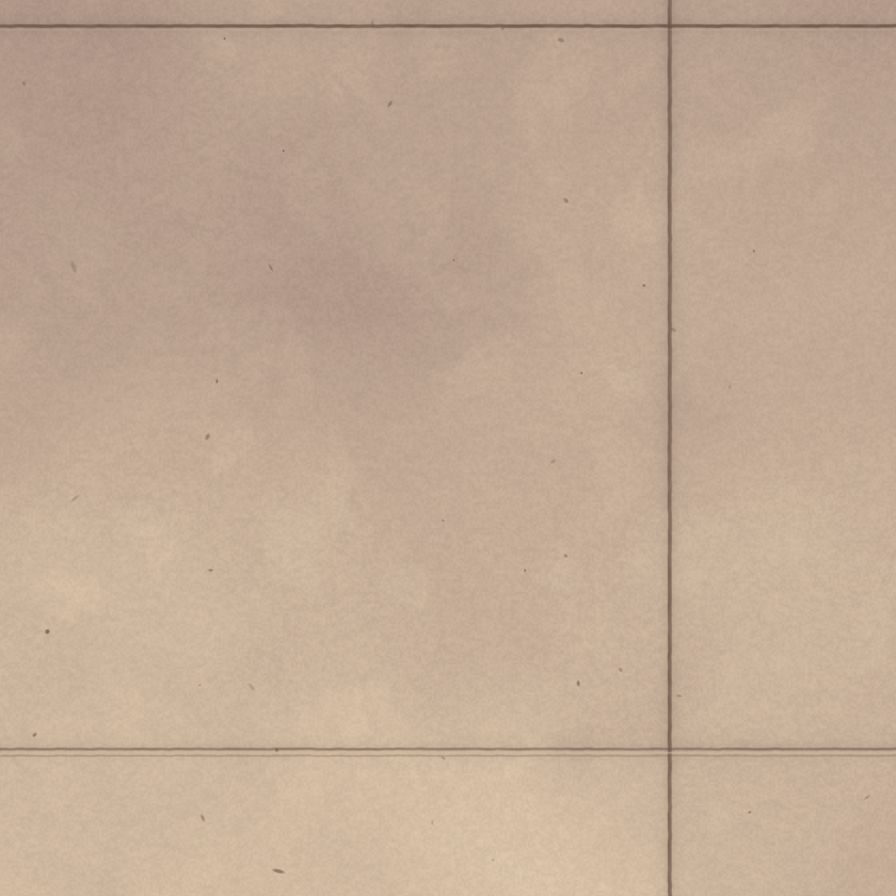
A Shadertoy shader for this texture:

```glsl
// Large sandy stone slabs divided by thin, recessed joints.
// A vertical warm gradient is mottled with layered value noise, then
// grain, scattered dark pits and the worn joint lines are added.

#define SLAB_PITCH    vec2(0.807, 0.807)
#define SLAB_ORIGIN   vec2(0.7475, 0.164)
#define JOINT_WIDTH   0.0042
#define JOINT_COLOR   vec3(0.43, 0.33, 0.28)
#define SHADE_COLOR   vec3(0.665, 0.565, 0.515)
#define LIGHT_COLOR   vec3(0.825, 0.735, 0.635)
#define MOTTLE        0.75
#define GRAIN         0.050
#define PIT_CELLS     15.0
#define PIT_CHANCE    0.13

float hash(vec2 p) {
    vec3 q = fract(vec3(p.xyx) * 0.1031);
    q += dot(q, q.yzx + 33.33);
    return fract((q.x + q.y) * q.z);
}

float noise(vec2 p) {
    vec2 i = floor(p), f = fract(p);
    f = f * f * (3.0 - 2.0 * f);
    float low = mix(hash(i), hash(i + vec2(1, 0)), f.x);
    float high = mix(hash(i + vec2(0, 1)), hash(i + vec2(1, 1)), f.x);
    return mix(low, high, f.y);
}

float fbm(vec2 p) {
    float sum = 0.0, amp = 0.5;
    for (int i = 0; i < 6; i++) {
        sum += amp * noise(p);
        p = mat2(1.6, 1.2, -1.2, 1.6) * p + 17.3;
        amp *= 0.5;
    }
    return sum;
}

// Soft-edged line of the given width around distance d
float line(float d, float width, float px) {
    float soft = max(px, 0.0012);
    return 1.0 - smoothstep(0.5 * width - soft, 0.5 * width + soft, abs(d));
}

// Slab surface: 0 is shaded, 1 is light
float slabTone(vec2 p) {
    float tone = 0.97 - 0.75 * p.y - 0.14 * (p.x - 0.5);
    vec2 warp = vec2(fbm(p * 4.0 + 5.0), fbm(p * 4.0 + 31.0)) - 0.5;
    tone += MOTTLE * (fbm(p * 3.2 + warp * 0.8 + 9.0) - 0.49);

    // Broad diagonal stain with a ragged outline
    vec2 s = mat2(0.8, 0.6, -0.6, 0.8) * (p - vec2(0.32, 0.68) + 0.16 * warp);
    tone -= 0.20 * exp(-dot(s * s, vec2(22.0, 60.0)));

    // Pale chalky flecks
    float chalk = fbm(p * 13.0 + warp * 2.0 + 60.0);
    return tone + 0.10 * smoothstep(0.56, 0.72, chalk);
}

// Sparse elongated pits, one candidate per grid cell
float pits(vec2 p, float px) {
    vec2 cell = floor(p * PIT_CELLS);
    vec2 jitter = vec2(hash(cell + 3.1), hash(cell + 8.7));
    vec2 d = p - (cell + 0.2 + 0.6 * jitter) / PIT_CELLS;
    float angle = 6.2832 * hash(cell + 21.0);
    d = mat2(cos(angle), sin(angle), -sin(angle), cos(angle)) * d;
    float size = mix(0.0008, 0.0024, hash(cell + 44.0));
    d.x *= mix(0.25, 1.0, hash(cell + 57.0));
    float pit = 1.0 - smoothstep(size - px, size + px, length(d));
    return pit * step(hash(cell + 70.0), PIT_CHANCE) * mix(0.25, 0.75, jitter.x);
}

void mainImage(out vec4 fragColor, in vec2 fragCoord) {
    vec2 p = fragCoord / iResolution.y;
    float px = 1.0 / iResolution.y;

    vec3 color = mix(SHADE_COLOR, LIGHT_COLOR, slabTone(p));

    // Fine grain and slightly larger tooth
    float grain = noise(p * 420.0) + 0.6 * noise(p * vec2(150.0, 210.0) + 40.0) - 0.8;
    color *= 1.0 + GRAIN * grain;
    color = mix(color, JOINT_COLOR, pits(p, px));

    // Signed distance to the nearest joint on each axis, with slight wobble
    vec2 grid = (p - SLAB_ORIGIN) / SLAB_PITCH;
    vec2 joint = floor(grid + 0.5);
    vec2 d = (grid - joint) * SLAB_PITCH;
    d += 0.0008 * (vec2(noise(p.yy * 90.0), noise(p.xx * 90.0 + 7.0)) - 0.5);
    float wear = mix(0.75, 1.0, noise(p * 70.0));

    // Upright joint: soft shadow, dark groove, paler middle
    color *= 1.0 - 0.10 * exp(-abs(d.x) * 160.0);
    color = mix(color, JOINT_COLOR, 0.85 * wear * line(d.x, JOINT_WIDTH, px));
    color = mix(color, SHADE_COLOR, 0.25 * line(d.x - 0.0008, 0.0010, px));

    // Level joints: alternate rows are filled and keep a pale lower lip
    float filled = 1.0 - mod(joint.y, 2.0);
    float depth = mix(0.90, 0.60, filled) * wear;
    color *= 1.0 - 0.08 * exp(-abs(d.y) * 160.0);
    color = mix(color, JOINT_COLOR, depth * line(d.y, mix(0.9, 0.65, filled) * JOINT_WIDTH, px));
    color = mix(color, LIGHT_COLOR, mix(0.20, 0.55, filled) * line(d.y + 0.0042, 0.0020, px));
    color = mix(color, JOINT_COLOR, 0.28 * filled * line(d.y + 0.0075, 0.0020, px));

    fragColor = vec4(clamp(color, 0.0, 1.0), 1.0);
}
```
